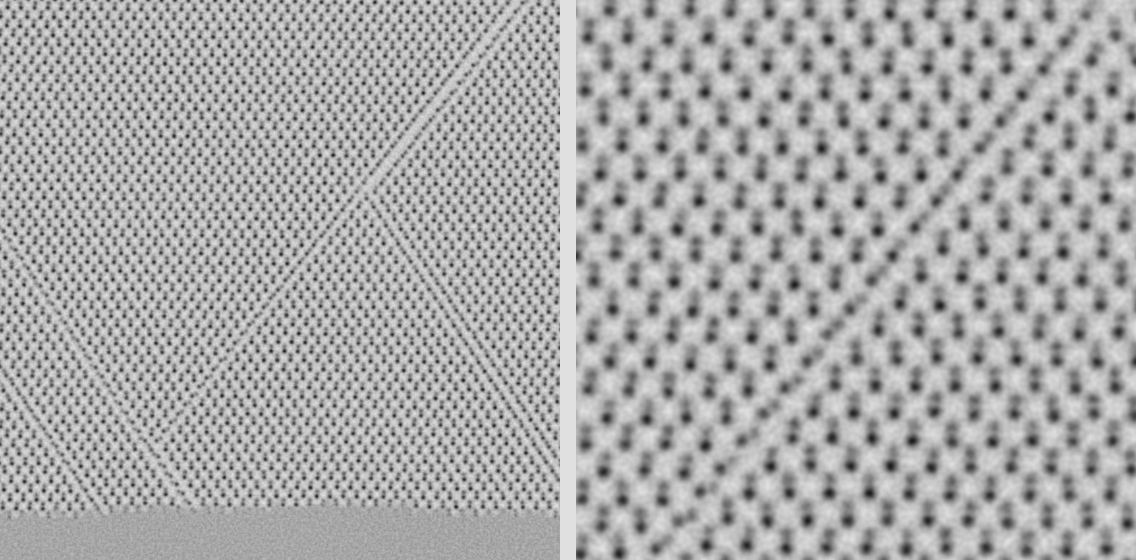
Left: the whole. Right: its middle third, enlarged.
A Shadertoy shader for this pattern:

```glsl
const vec2 CELLS = vec2(42.0, 31.0);       // lattice repeats; each holds two staggered sites
const float ROW_DROP = 0.010;              // fall of the rows to the right
const float COLUMN_LEAN = 0.055;           // rightward slant of the columns
const float LOWER_RADIUS = 0.0032;
const float UPPER_RADIUS = 0.0034;
const float HALF_GAP = 0.0044;             // half the spacing of a dot pair
const float DEEP = 0.58;                   // darkness of the lower dot
const float SHALLOW = 0.34;                // darkness of the upper dot
const float GLOW = 0.04;                   // brightness of the knots between pairs
const float SHEET_GREY = 0.79;
const float MARGIN_GREY = 0.65;
const float MARGIN_HEIGHT = 0.090;
const float FAULT_WIDTH = 0.010;
const float FAULT_LEAN = 1.05;             // pair rotation inside a fault, radians
const vec2 JUNCTION = vec2(0.645, 0.668);
const vec2 RIDGE_SHIFT = vec2(0.0040, 0.0046);
const vec2 BRANCH_SHIFT = vec2(0.0034, -0.0050);

float hash(vec2 p) {
    vec3 q = fract(p.xyx * vec3(0.1031, 0.1030, 0.0973));
    q += dot(q, q.yzx + 33.33);
    return fract((q.x + q.y) * q.z);
}

vec2 gradient(vec2 p) {
    float angle = 6.2832 * hash(p);
    return vec2(cos(angle), sin(angle));
}

float gradientNoise(vec2 p) {
    vec2 i = floor(p), f = fract(p);
    vec2 u = f * f * f * (f * (f * 6.0 - 15.0) + 10.0);
    vec2 e = vec2(1.0, 0.0);
    float low = mix(dot(gradient(i), f), dot(gradient(i + e), f - e), u.x);
    float high = mix(dot(gradient(i + e.yx), f - e.yx),
                     dot(gradient(i + e.xx), f - e.xx), u.x);
    return mix(low, high, u.y);
}

// Signed distance to the line a-b, positive on its left
float lineSide(vec2 p, vec2 a, vec2 b) {
    vec2 d = normalize(b - a), v = p - a;
    return d.x * v.y - d.y * v.x;
}

float sideMask(float d) { return smoothstep(-FAULT_WIDTH, FAULT_WIDTH, d); }

float band(float d, float width) { return exp(-d * d / (width * width)); }

float spot(vec2 d, float radius) { return exp(-0.6 * dot(d, d) / (radius * radius)); }

// xy: lattice displacement, z: signed lean, w: fault strength
vec4 faults(vec2 p) {
    float ridge = -lineSide(p, vec2(0.28, 0.232), vec2(0.915, 1.0));
    float branch = lineSide(p, JUNCTION, vec2(1.0, 0.147));
    float slip = lineSide(p, vec2(0.0, 0.59), vec2(0.325, 0.115));
    float corner = lineSide(p, vec2(0.0, 0.33), vec2(0.156, 0.128));

    float aboveSlip = sideMask(slip), rightOfRidge = sideMask(ridge) * aboveSlip;
    vec2 shift = RIDGE_SHIFT * rightOfRidge
        + BRANCH_SHIFT * (rightOfRidge * sideMask(branch) + aboveSlip + sideMask(corner));

    float ridgeWidth = FAULT_WIDTH * mix(0.8, 1.6, smoothstep(0.55, 0.85, p.y));
    float rising = band(ridge, ridgeWidth) * aboveSlip;
    float falling = band(branch, FAULT_WIDTH) * rightOfRidge
        + band(slip, FAULT_WIDTH) + band(corner, FAULT_WIDTH);
    return vec4(shift, rising - falling, min(rising + falling, 1.0));
}

// Summed darkness of the dot pairs around p, less the bright knots
float dotPairs(vec2 p) {
    mat2 frame = mat2(1.0, -ROW_DROP, COLUMN_LEAN, 1.0);
    vec2 q = inverse(frame) * (p - faults(p).xy) * CELLS;
    float drift = gradientNoise(p * 4.0 + 7.0);
    float dark = 0.0;
    for (int j = -2; j <= 2; j++) {
        float row = floor(q.y * 2.0 + 0.5) + float(j);
        float stagger = 0.5 * mod(row, 2.0);
        for (int i = -1; i <= 1; i++) {
            vec2 site = vec2(floor(q.x - stagger + 0.5) + float(i) + stagger, 0.5 * row);
            vec2 home = frame * (site / CELLS);
            vec2 id = site * 2.0 + 200.0;
            vec4 fault = faults(home);
            vec2 jitter = vec2(hash(id), hash(id + 57.0)) - 0.5;
            vec2 d = p - home - fault.xy - 0.0016 * jitter;

            float lean = 0.04 + 0.15 * drift + 0.3 * jitter.x + FAULT_LEAN * fault.z;
            vec2 arm = HALF_GAP * vec2(sin(lean), cos(lean));
            float swing = 0.2 * (hash(id + 13.0) - 0.5);
            float pair = DEEP * (1.0 + swing) * spot(d + arm, LOWER_RADIUS)
                + SHALLOW * (1.0 - 2.0 * swing) * spot(d - arm, UPPER_RADIUS);
            float knot = spot(d - vec2(0.5 / CELLS.x, 0.0), LOWER_RADIUS);
            dark += pair * (1.0 - 0.2 * fault.w) - GLOW * knot;
        }
    }
    return dark * (1.0 + 0.08 * gradientNoise(p * 5.0 + 31.0));
}

void mainImage(out vec4 fragColor, in vec2 fragCoord) {
    vec2 p = fragCoord / iResolution.y;

    // Ragged lower border of the lattice
    float border = MARGIN_HEIGHT + 0.018 * gradientNoise(vec2(p.x * 3.0, 2.5))
        + 0.018 * gradientNoise(p * 45.0);
    float sheet = smoothstep(-0.012, 0.014, p.y - border);

    // Dots fade where the faults meet
    vec2 meeting = (p - JUNCTION) / 0.02;
    float fade = 1.0 - 0.3 * exp(-dot(meeting, meeting));

    // Fine grain and slow tone drift
    float grain = 0.08 * gradientNoise(p * 160.0) + 0.07 * gradientNoise(p * 290.0 + 19.0);
    float tone = 0.008 * gradientNoise(p * 3.0 + 11.0);
    float grey = mix(MARGIN_GREY, SHEET_GREY, sheet) + grain + tone;
    grey -= dotPairs(p) * sheet * fade;
    fragColor = vec4(vec3(clamp(grey, 0.08, 0.9)), 1.0);
}
```
